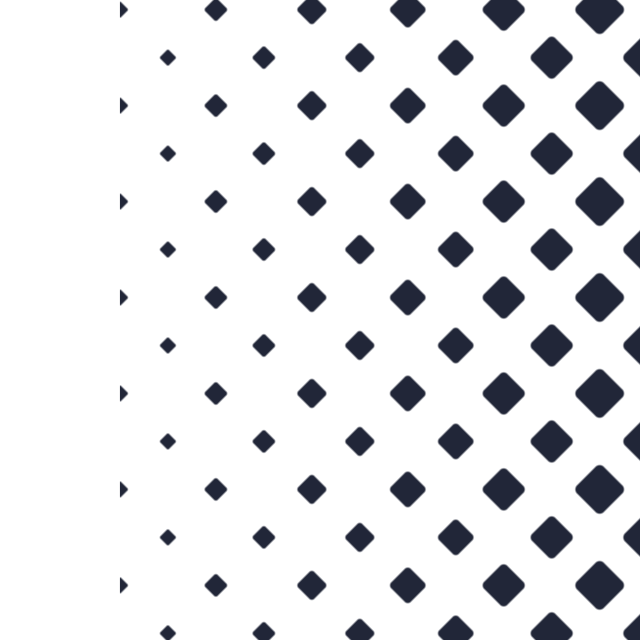
This pattern is drawn by a Shadertoy shader. Its source:

```glsl
// Halftone of rounded dark diamonds that grow from left to right on white.

// Signed distance to a diamond with rounded corners; reach is centre to tip.
float roundedDiamond(vec2 p, float reach) {
    float radius = 0.24 * reach;
    vec2 along = abs(vec2(p.x + p.y, p.x - p.y)) * 0.70711;
    vec2 q = along - (reach - radius) * 0.70711;
    return length(max(q, 0.0)) + min(max(q.x, q.y), 0.0) - radius;
}

void mainImage(out vec4 fragColor, in vec2 fragCoord) {
    vec2 uv = fragCoord / iResolution.xy;
    float spacing = 0.07496;
    vec2 origin = vec2(0.1874, 0.0104);
    float soft = max(0.002, 0.8 / iResolution.y);

    // Nearest site of the checkerboard lattice, found along its diagonals
    vec2 grid = (uv - origin) / spacing;
    vec2 diagonal = 2.0 * floor(vec2(grid.x + grid.y, grid.x - grid.y) * 0.5) + 1.0;
    vec2 site = 0.5 * vec2(diagonal.x + diagonal.y, diagonal.x - diagonal.y);

    // Size steps up every second column
    float reach = 0.0122 + 0.00514 * floor(site.x * 0.5 + 0.01);
    float dist = roundedDiamond((grid - site) * spacing, reach);
    float ink = 1.0 - smoothstep(-soft, soft, dist);

    // The first column is cut along a straight left edge
    ink *= step(-0.5, site.x) * smoothstep(-0.001, 0.001, uv.x - origin.x);

    vec3 navy = vec3(0.13, 0.15, 0.22);
    fragColor = vec4(mix(vec3(1.0), navy, ink), 1.0);
}
```
